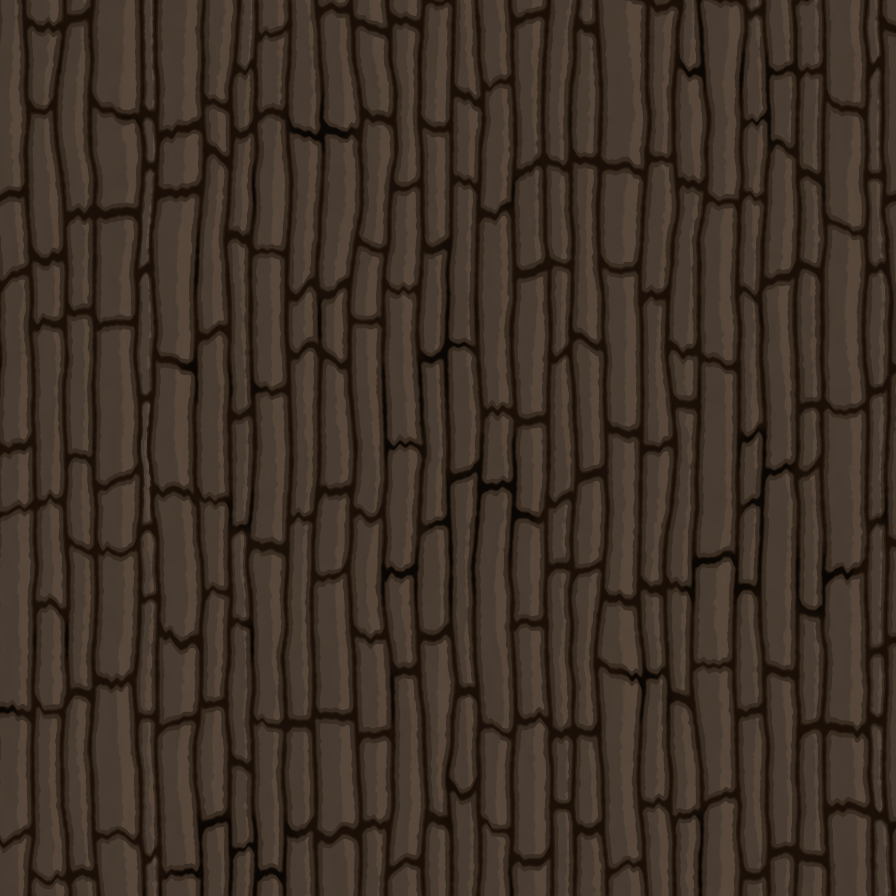
A Shadertoy shader for this texture:

```glsl
// Tree bark: long upright plates parted by dark, ragged cracks.
// Wobbling column borders and jagged cross cracks give a rounded distance
// to the nearest crack, which is painted in five flat, rough-edged tones.

const vec3 CRACK     = vec3(0.10, 0.06, 0.03);
const vec3 SHOULDER  = vec3(0.15, 0.10, 0.06);
const vec3 RIM       = vec3(0.22, 0.17, 0.13);
const vec3 PLATE     = vec3(0.28, 0.23, 0.19);
const vec3 HIGHLIGHT = vec3(0.33, 0.27, 0.22);

const float COLUMNS = 28.0;
const float CORNER_RADIUS = 0.010;

float hash(vec2 p) {
    return fract(sin(dot(p, vec2(127.1, 311.7))) * 43758.5);
}

// Smooth value noise in 0..1
float noise(vec2 p) {
    vec2 cell = floor(p), f = fract(p);
    f = f * f * (3.0 - 2.0 * f);
    float low  = mix(hash(cell), hash(cell + vec2(1.0, 0.0)), f.x);
    float high = mix(hash(cell + vec2(0.0, 1.0)), hash(cell + vec2(1.0, 1.0)), f.x);
    return mix(low, high, f.y);
}

// Noise centred on zero, -0.5..0.5
float wobble(vec2 p) {
    return noise(p) - 0.5;
}

// Horizontal place of a column border, in column units
float borderX(float index, float y) {
    float jitter = 0.64 * (hash(vec2(index, 3.7)) - 0.5);
    float sway   = 0.30 * wobble(vec2(index * 17.0, y * 8.0));
    float kinks  = 0.10 * wobble(vec2(index * 31.0, y * 30.0));
    return index + jitter + sway + kinks;
}

// Left border, right border and index of the column around x
vec3 findColumn(float x, float y) {
    vec3 column = vec3(-1e4, 1e4, 0.0);
    float base = floor(x);
    for (float k = -2.0; k <= 2.0; k++) {
        float border = borderX(base + k, y);
        if (border <= x && border > column.x) column.xz = vec2(border, base + k);
        if (border > x) column.y = min(column.y, border);
    }
    return column;
}

// Vertical distance to the nearest cross crack of a column
float crossCrackDistance(vec2 p, float column) {
    float spacing = mix(0.11, 0.18, hash(vec2(column, 9.1)));
    float base = floor(p.y / spacing);
    float nearest = 1.0;
    for (float k = -2.0; k <= 2.0; k++) {
        vec2 id = vec2(column, base + k);
        float jitter = 0.75 * (hash(id + 5.3) - 0.5);
        float tilt = 0.7 * (hash(id + 8.9) - 0.5);
        float x = p.x - (column + 0.5) / COLUMNS;
        float jag = 0.014 * wobble(vec2(p.x * 60.0, hash(id) * 90.0))
                  + 0.007 * wobble(vec2(p.x * 170.0, hash(id) * 70.0));
        float crackY = (id.y + 0.5 + jitter) * spacing + tilt * x + jag;
        float thickness = 0.0024 * hash(id + 2.4);
        nearest = min(nearest, abs(p.y - crackY) - thickness);
    }
    return nearest;
}

// Distance from two crack distances, with rounded plate corners
float roundedDistance(vec2 d, float radius) {
    return radius - length(max(radius - d, 0.0));
}

// Blend to the next tone once value passes the edge
vec3 layer(vec3 under, vec3 over, float value, float edge, float softness) {
    return mix(under, over, smoothstep(edge - softness, edge + softness, value));
}

void mainImage(out vec4 fragColor, in vec2 fragCoord) {
    vec2 p = fragCoord / iResolution.y;

    // Shared drift lets neighbouring plates bend together
    vec2 q = p + vec2(0.010 * wobble(p * vec2(5.0, 6.0)), 0.0);
    vec3 column = findColumn(q.x * COLUMNS, q.y);
    float width = (column.y - column.x) / COLUMNS;
    float across = (q.x * COLUMNS - column.x) / (column.y - column.x);

    // Distance to the cracks, roughened like brush edges
    float side = min(across, 1.0 - across) * width;
    float d = roundedDistance(vec2(side, crossCrackDistance(q, column.z)), CORNER_RADIUS);
    float rough = wobble(p * 150.0) + 0.5 * wobble(p * 290.0);
    float crackD = d + 0.0010 * rough;
    float plateD = d + 0.0022 * rough;

    // Lit strip on the right part of each plate
    float rimWidth = min(0.0072, 0.26 * width);
    float lit = across + 0.25 * wobble(p * vec2(25.0, 9.0)) + 0.0035 * rough / max(width, 0.01);
    vec3 face = layer(PLATE, HIGHLIGHT, lit, 0.60, 0.03);

    // Tones from the crack up to the plate face
    vec3 color = layer(CRACK, SHOULDER, crackD, 0.0012, 0.0009);
    color = layer(color, RIM, crackD, 0.0028, 0.0009);
    color = layer(color, face, plateD, rimWidth, 0.0008);

    // Deeper soot in a few cracks and faint grain over all
    float soot = smoothstep(0.68, 0.85, noise(p * 14.0 + 40.0));
    color *= 1.0 - 0.6 * soot * (1.0 - smoothstep(0.0005, 0.0025, crackD));
    color += 0.010 * wobble(p * vec2(110.0, 45.0));

    fragColor = vec4(color, 1.0);
}
```
